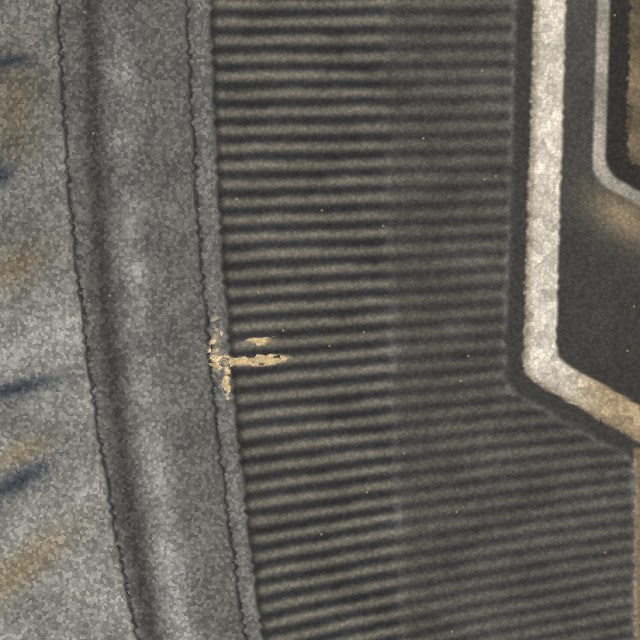
This texture is drawn by a Shadertoy shader. Its source:

```glsl
const float SOFT = 0.004;
const float RIB_COUNT = 35.5;
const float RIB_END = 0.03;
const float RIDGE_WIDTH = 0.05;
const float GRAIN_SCALE = 185.0;
const float MOTTLE_SCALE = 60.0;
const vec2 OUTER_CORNER = vec2(0.817, 0.588);
const vec2 INNER_CORNER = vec2(0.925, 0.28);
const vec3 RIB_DARK = vec3(0.215, 0.215, 0.22);
const vec3 RIB_LIGHT = vec3(0.46, 0.44, 0.39);
const vec3 RUBBER = vec3(0.41, 0.405, 0.385);
const vec3 DUSTY = vec3(0.49, 0.485, 0.46);
const vec3 SHADOW = vec3(0.19, 0.185, 0.175);
const vec3 HOLLOW = vec3(0.22, 0.24, 0.28);
const vec3 CHALK = vec3(0.89, 0.85, 0.78);
const vec3 SAND = vec3(0.88, 0.77, 0.57);
const vec3 RUST = vec3(0.5, 0.44, 0.35);

vec2 hash2(vec2 p) {
  vec3 h = fract(p.xyx * vec3(0.1031, 0.103, 0.0973));
  h += dot(h, h.yzx + 33.33);
  return fract((h.xx + h.yz) * h.zy);
}

// x: distance to the nearest cell point, y: random value of that cell
vec2 cells(vec2 p) {
  vec2 best = vec2(9.0, 0.0);
  for (int i = 0; i < 9; i++) {
    vec2 cell = floor(p) + vec2(i % 3, i / 3) - 1.0, rnd = hash2(cell);
    float d = length(cell + rnd - p);
    if (d < best.x) best = vec2(d, fract(rnd.x * 7.3 + rnd.y));
  }
  return best;
}

float waves(vec2 p) {
  float sum = 0.0, amp = 0.5;
  for (int i = 0; i < 4; i++) {
    sum += amp * sin(p.x + 1.7 * sin(p.y)) * cos(p.y + sin(p.x * 0.7));
    p = mat2(1.5, 1.1, -1.1, 1.5) * p + 2.3;
    amp *= 0.6;
  }
  return sum;
}

float bell(float x) { return exp(-x * x); }
float above(float x) { return smoothstep(-SOFT, SOFT, x); }

// Soft ellipse; positive tilt rises to the right
float spot(vec2 q, float x, float y, float rx, float ry, float tilt) {
  float c = cos(tilt), s = sin(tilt);
  vec2 d = mat2(c, s, -s, c) * (q - vec2(x, y)) / vec2(rx, ry);
  return exp(-dot(d, d));
}

// Signed distance to a recess with an upright side and a sloping floor
float recess(vec2 q, vec2 corner) {
  float side = corner.x + 0.03 * max(corner.y - q.y, 0.0) - q.x;
  float ground = dot(q - corner, vec2(-0.49, 0.872));
  float k = max(0.025 - abs(side - ground), 0.0);
  return max(side, ground) + k * k * 10.0;
}

vec3 sidewall(vec2 q, float mottle) {
  float worn = 0.9 + 0.22 * q.y + 0.14 * bell((q.y - 0.52) / 0.09);
  vec3 col = DUSTY * (worn + 0.18 * mottle);
  col = mix(col, RUST, 0.7 * spot(q, 0.02, 0.42, 0.06, 0.03, 0.6));
  col = mix(col, RUST * 0.85, 0.6 * spot(q, 0.02, 0.17, 0.04, 0.09, 0.0));
  col = mix(col, RUST * 1.2, 0.8 * spot(q, 0.03, 0.89, 0.1, 0.025, 0.65));
  col = mix(col, RUST * 1.15, 0.7 * spot(q, 0.03, 0.71, 0.05, 0.018, 0.4));
  float dip = spot(q, 0.02, 0.095, 0.03, 0.01, 0.1)
    + spot(q, 0.0, 0.275, 0.022, 0.022, 0.0)
    + spot(q, 0.025, 0.607, 0.075, 0.013, 0.2)
    + spot(q, 0.03, 0.75, 0.055, 0.017, 0.5);
  return mix(col, HOLLOW, 0.85 * min(dip, 1.0));
}

vec3 ribs(vec2 q, float mottle, float start) {
  float slope = 0.01 + 0.24 * q.y * q.y;
  float phase = RIB_COUNT * (q.y + slope * (q.x - 0.35)) + 0.08 * mottle;
  float crest = 0.5 + 0.5 * sin(6.2832 * phase);
  float mid = q.x - 0.605 - 0.025 * q.y * q.y;
  crest = mix(pow(crest, 1.2), 0.18 + 0.5 * crest, smoothstep(-0.02, 0.02, mid));
  vec3 col = mix(RIB_DARK, RIB_LIGHT, crest) * (1.0 + 0.15 * mottle);
  col += 0.035 * bell(mid / 0.008) * (0.4 + mottle + q.y);
  return mix(SHADOW, col, 0.25 + 0.75 * smoothstep(0.0, 0.014, q.x - start));
}

void mainImage(out vec4 fragColor, in vec2 fragCoord) {
  vec2 q = fragCoord / iResolution.xy;
  q.y = 1.0 - q.y;
  float t = q.y, mottle = waves(q * 23.0);
  vec2 fine = cells(q * GRAIN_SCALE), coarse = cells(q * MOTTLE_SCALE);
  float jag = 0.002 * sin(t * 190.0 + 3.0 * sin(t * 71.0)) + 0.003 * (fine.y - 0.5);

  // Distances from the curved seams, left to right
  float crackA = q.x - 0.091 - t * (0.03 + 0.094 * t);
  float groove = q.x - 0.141 - t * (0.005 + 0.091 * t);
  float crackB = q.x - 0.293 - t * (0.025 + 0.066 * t);
  float ribStart = 0.329 + t * (0.02 + 0.061 * t);

  // Strap with a groove and a pale worn crest
  vec3 strap = RUBBER * (0.94 + 0.1 * t + 0.12 * mottle);
  strap += 0.13 * bell((groove - 0.05) / 0.023) * (0.45 + 0.7 * t + 0.6 * mottle);
  strap = mix(strap, SHADOW * 1.4, 0.8 * bell(groove / 0.016));
  strap += 0.05 * bell((crackB - 0.018) / 0.012);
  vec3 col = mix(sidewall(q, mottle), strap, above(crackA));
  col = mix(col, SHADOW, 0.75 * bell((crackA + jag) / 0.0035));
  col = mix(col, SHADOW, 0.75 * bell((crackB + jag) / 0.003));
  col = mix(col, ribs(q, mottle, ribStart), above(q.x - ribStart + jag));

  // Wall at the rib ends, chalky ridge and the dark recess
  float outer = recess(q, OUTER_CORNER), inner = recess(q, INNER_CORNER);
  float wall = max(RIB_END - outer, q.x - 0.99);
  col = mix(col, mix(SHADOW * 1.4, RUST, above(q.x - 0.99) * above(t - 0.7)), above(wall + jag));
  col += 0.09 * bell(wall / 0.005) * (0.4 + coarse.y);
  vec3 ridge = mix(CHALK, RUST * 1.35, smoothstep(0.86, 0.96, q.x));
  ridge *= 0.94 + 0.1 * mottle + 0.2 * (coarse.y - 0.4);
  ridge = mix(ridge, RUST, 0.55 * bell((outer + 0.003) / 0.007));
  col = mix(col, ridge, above(-outer + 0.5 * jag));
  vec3 pocket = SHADOW * (1.7 - 0.55 * t + 0.1 * mottle);
  pocket = mix(pocket, RUST * 1.2, 0.9 * spot(q, 0.975, 0.34, 0.065, 0.03, -0.6));
  col = mix(col, pocket, above(-outer - RIDGE_WIDTH + 0.5 * jag));
  col = mix(col, CHALK * (0.7 + 0.15 * mottle), above(-inner));
  col = mix(col, SHADOW * 1.15, above(-inner - 0.02));
  col = mix(col, RUST * (0.88 + 0.35 * mottle), above(-inner - 0.052 + jag));

  // Sandy scuff, broken up by the grain
  float scuff = spot(q, 0.402, 0.533, 0.028, 0.009, 0.05)
    + spot(q, 0.405, 0.562, 0.055, 0.01, 0.03)
    + 0.85 * spot(q, 0.337, 0.54, 0.014, 0.045, 0.0)
    + 0.9 * spot(q, 0.354, 0.595, 0.007, 0.035, 0.0);
  float streak = cells(q * vec2(70.0, 150.0)).y;
  col = mix(col, SAND, 0.9 * smoothstep(0.35, 0.75, scuff - 0.6 * (streak - 0.35)));

  // Surface grain and scattered pale flecks
  float grain = mix(0.34, 0.17, above(q.x - ribStart));
  col *= 1.0 + grain * (fine.y - 0.5) + 0.15 * (0.45 - fine.x);
  float fleck = step(0.988, coarse.y) * (1.0 - smoothstep(0.06, 0.18, coarse.x));
  fragColor = vec4(mix(col, SAND * 0.85, 0.6 * fleck), 1.0);
}
```
